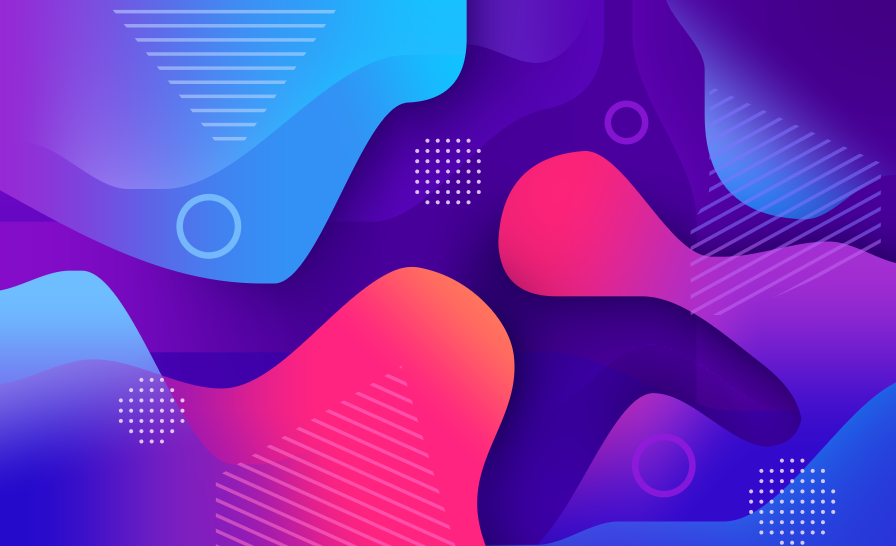
Reproduce this background procedurally as a Shadertoy shader.

```glsl
// Fluid abstract background: overlapping wavy blobs with vivid gradients and
// soft shadows. Each blob is a rounded intersection of wavy edges; rings, dots
// and clipped stripes decorate them. The canvas is 4.68 units high, y down.

float pixel;
vec3 col;

float ramp(float a, float b, float x) {
    float t = clamp((x - a) / (b - a), 0., 1.);
    return t * t * (3. - 2. * t);
}

// Rounded intersection with corner size k
float smax(float a, float b, float k) {
    float h = max(k - abs(a - b), 0.) / k;
    return max(a, b) + h * h * k * .25;
}

// Approximate distance: field divided by its slope
float dist(float f) {
    return f / max(length(vec2(dFdx(f), dFdy(f))) / pixel, .5);
}

float cover(float d) { return clamp(.5 - d / pixel, 0., 1.); }

float glow(float d, float reach) { return exp(-max(d, 0.) / reach); }

void paint(vec3 color, float alpha) { col = mix(col, color, alpha); }

float ring(vec2 p, float radius) {
    return .8 * cover(abs(length(p) - radius) - .028);
}

float dots(vec2 p, float radius) {
    vec2 cell = floor(p / .088 + .5) * .088;
    return cover(length(p - cell) - .017) * step(length(cell), radius);
}

float stripes(float s) {
    return .55 * cover(abs(fract(s / .121 + .5) - .5) * .121 - .015);
}

void mainImage(out vec4 fragColor, in vec2 fragCoord) {
    pixel = 4.68 / iResolution.y;
    vec2 p = vec2(fragCoord.x, iResolution.y - fragCoord.y) * pixel;
    float x = p.x, y = p.y;

    // Violet backdrop with faint layered waves
    col = mix(vec3(.52, .05, .79), vec3(.29, 0, .62), ramp(0., 3.2, x));
    paint(vec3(.26, 0, .52), ramp(5.2, 7.6, x) * ramp(2., 0., y));
    float wave = dist(smax(y - 1.9 + .95 * ramp(3.2, 4.7, x), x - 5.18, .7));
    paint(vec3(.36, .02, .76), cover(wave) * ramp(-1., 0., wave) * .75);
    float lobe = dist(smax(y - .46 - .08 * sin(x * 5. - 21.5), x - 5.06, .5));
    paint(vec3(.45, .17, .87), cover(lobe) * ramp(5.2, 4.2, x) * .8);
    float column = dist(5.42 + .55 * ramp(.3, 1.9, y) - x);
    paint(vec3(.38, .01, .71), cover(column) * glow(-column, .4) * .7);
    float lowWave = dist(3.02 + .5 * ramp(4.7, 6.3, x) - y);
    paint(vec3(.23, 0, .68), cover(lowWave) * .8);

    // Upper right blue drop, fading toward its far corner
    float drop = dist(smax(6.04 - .35 * ramp(.6, -.1, y) - x,
                           y - 1.88 + .38 * ramp(6.9, 7.65, x), .9));
    float dropFade = ramp(1.2, 0., dot(p - vec2(6.3, 1.6), vec2(.66, -.75)));
    paint(mix(vec3(.42, .55, .97), vec3(.16, .5, .97), ramp(1.1, 1.9, y)),
          cover(drop) * dropFade);

    // Right pink blob, curling around a dark finger-shaped notch
    float curlTop = 1.29 + .91 * ramp(5., 6.1, x) - .13 * ramp(6.2, 7.1, x)
                  + .2 * ramp(7.1, 7.8, x);
    float notchTop = 2.54 + .95 * ramp(5.5, 7.3, x);
    float notchLow = 4.72 - 1.35 * ramp(4.45, 5.6, x) + .46 * ramp(5.6, 6.6, x);
    float notch = smax(max(notchTop - y, y - notchLow), x - 6.88, .35);
    float curl = dist(smax(smax(curlTop - y, 4.27 - x, .85), -notch, .5));
    paint(vec3(.13, 0, .36),
          glow(curl, .28) * ramp(1.3, 2.4, y) * ramp(4.4, 2.8, y) * .8);
    vec3 tint = mix(vec3(1, .14, .47), vec3(.64, .18, .82),
                    ramp(4.7, 6.7, x + .4 * (y - 1.8)));
    tint = mix(tint, vec3(.2, .04, .8), ramp(2.2, 3.9, y - .95 * ramp(6.6, 5.4, x)));
    paint(tint, cover(curl));

    // Lower right blue wave
    float corner = dist(4.47 + .2 * ramp(5.3, 4.6, x) - 1.25 * ramp(6.2, 7.9, x) - y);
    paint(mix(vec3(.24, .3, .9), vec3(.12, .38, .9), ramp(5., 7.5, x)),
          cover(corner) * mix(.45, 1., glow(-corner, .45)));

    // Upper left blue blob with a paler inner wave
    float blue = dist(smax(y - 1.63 - .8 * sin(min(x / 2.25, 1.) * 1.571)
                           + 1.55 * ramp(2.35, 3.5, x), x - 4., .55));
    paint(vec3(.15, 0, .42), glow(blue, .3) * ramp(1., 3., x) * .75);
    tint = mix(vec3(.6, .15, .83), vec3(.2, .57, .96), ramp(-.3, 2.6, x));
    tint = mix(tint, vec3(.07, .76, 1), ramp(2.4, 3.8, x - .4 * y));
    float inner = dist(y - 1.62 + .4 * ramp(1.1, .2, x) + 1.15 * ramp(1.4, 3.5, x));
    tint = mix(tint, mix(vec3(.62, .5, .95), vec3(.13, .74, 1), ramp(.7, 3., x)),
               cover(inner) * glow(-inner, .65) * ramp(.1, 1.1, x) * .8);
    paint(tint, cover(blue));

    // Lower middle pink and orange blob
    float emberTop = 3.08 + .22 * ramp(.8, -.1, x) + .25 * ramp(.8, 1.9, x)
                   - 1.06 * ramp(1.9, 3.6, x);
    float ember = dist(smax(emberTop - y, x - 4.25 - .16 * cos(y * 2.7 - 8.5), .8));
    paint(vec3(.1, 0, .33), glow(ember, .25) * ramp(3.7, 4.4, x) * .85);
    tint = mix(vec3(.6, .09, .7), vec3(1, .14, .5),
               ramp(1.2, 2.8, x - .5 * max(y - 3.5, 0.)));
    paint(mix(tint, vec3(1, .46, .36), ramp(0., 1.7, x - y)), cover(ember));

    // Lower left blue hill, translucent toward the right
    float hill = dist(2.32 + .18 * ramp(.6, -.1, x) + 1.66 * ramp(.7, 2., x)
                      - .3 * ramp(2.2, 3.2, x) - y);
    vec3 base = mix(vec3(.15, .04, .8), vec3(.47, .13, .76), ramp(.2, 1.7, x));
    base = mix(vec3(.55, .5, .92), base, ramp(3., 4.3, y + .25 * x));
    tint = mix(vec3(.43, .74, 1), vec3(.45, .46, .94), ramp(2.5, 3.5, y));
    paint(mix(tint, base, cover(ember)), cover(hill) * ramp(2.9, 1.1, x));

    // Stripes clipped by slanted regions
    float wedge = max(abs(x - 1.92 - .04 * y) - 1.02 + .74 * y, y - 1.23);
    paint(vec3(.75, .85, 1), stripes(y - .1) * cover(wedge));
    float fan = max(max(1.85 - x, x - 2.5 - .3 * y), 5.2 - .6 * x - y);
    paint(vec3(1, .45, .8), stripes((y - .45 * x) * .912) * cover(fan));
    float band = max(max(5.92 + .16 * ramp(2., 1.6, y) - x, x - 7.55),
                     max(.45 * x - 2. - y, y - 2.7 + .45 * max(x - 6.3, 0.)));
    paint(mix(vec3(.5, .45, 1), vec3(.75, .4, .95), ramp(1.9, 2.2, y)),
          stripes((y + .55 * x) * .876) * cover(band));

    // Rings and dotted discs
    paint(vec3(.5, .78, 1), ring(p - vec2(1.79, 1.94), .25));
    paint(vec3(.58, .1, .87), ring(p - vec2(5.37, 1.05), .16)
                            + ring(p - vec2(5.69, 3.99), .245));
    paint(vec3(.95, .88, 1), .85 * (dots(p - vec2(3.84, 1.47), .33)
          + dots(p - vec2(1.3, 3.52), .31) + dots(p - vec2(6.79, 4.3), .38)));

    fragColor = vec4(col, 1);
}
```
